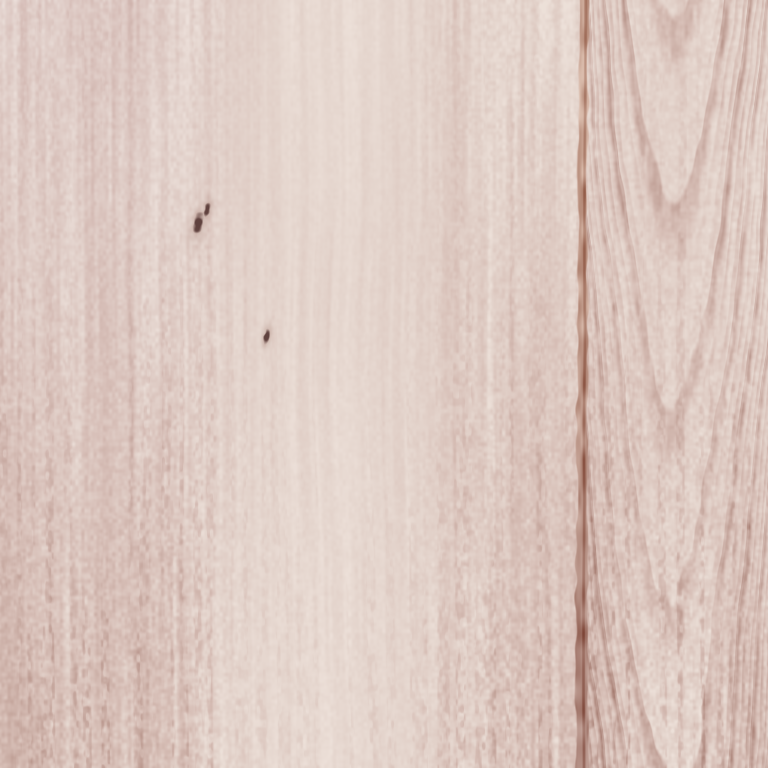
A WebGL 2 fragment shader for this texture:

```glsl
#version 300 es
precision highp float;
// Two pale, pinkish planks with upright grain, split by a narrow brown seam.
// The left one has straight fibres and small knots, the right one nested arches;
// all layers add up to one darkness value that is mapped to the wood colours.

#define LIGHT_WOOD vec3(0.897, 0.837, 0.806)
#define DARK_WOOD vec3(0.650, 0.505, 0.460)
#define KNOT_COLOR vec3(0.33, 0.21, 0.20)
#define SEAM_X 0.7575
#define SEAM_HALF 0.0068
#define ARCH_X 0.877
#define ARCH_STEEPNESS 38.0
#define ARCH_SPACING 0.25
#define STREAK_CONTRAST 0.19
#define PORE_CONTRAST 0.36
#define GRAIN_CONTRAST 0.19

uniform vec2 u_resolution;
out vec4 fragColor;

float hash(vec2 p) {
    return fract(sin(dot(p, vec2(127.1, 311.7))) * 43758.5453);
}

float noise(vec2 p) {
    vec2 i = floor(p), f = fract(p);
    f = f * f * (3.0 - 2.0 * f);
    float low = mix(hash(i), hash(i + vec2(1, 0)), f.x);
    float high = mix(hash(i + vec2(0, 1)), hash(i + vec2(1, 1)), f.x);
    return mix(low, high, f.y);
}

// Signed noise, about -0.5 to 0.5
float wave(vec2 p) { return noise(p) - 0.5; }

// Long fibres at three widths
float streaks(vec2 p) {
    return wave(p * vec2(34.0, 0.9)) * 0.55
         + wave(p * vec2(105.0, 1.8) + 17.0) * 0.9
         + wave(p * vec2(215.0, 5.0) + 41.0) * 0.9;
}

// Short, thin dark dashes strung along the fibres
float pores(vec2 p) {
    float row = smoothstep(0.40, 0.85, noise(p * vec2(165.0, 2.0) + 73.0));
    float dash = smoothstep(0.30, 0.80, noise(p * vec2(250.0, 105.0) + 9.0));
    return row * dash;
}

// Broad tone of the left plank: rosy sides, pale middle, darker foot
float leftTone(vec2 p, float foot) {
    float leftSide = 1.0 - smoothstep(0.17, 0.36, p.x);
    float rightSide = smoothstep(0.50, 0.72, p.x);
    float corner = (1.0 - smoothstep(0.0, 0.10, p.x)) * foot;
    return -0.005 + leftSide * (0.12 + 0.17 * foot)
         + rightSide * (0.06 + 0.16 * foot) + 0.14 * corner;
}

// Growth rings of the right plank: arches that point down
float arches(vec2 p, float foot) {
    float dx = abs(p.x - ARCH_X + 0.012 * wave(vec2(p.y * 5.0, 3.0)));
    float level = p.y - ARCH_STEEPNESS * pow(dx, 1.8);
    level += 0.05 * wave(p * vec2(14.0, 4.0)) + 0.03 * wave(p * vec2(90.0, 24.0));
    float phase = level / ARCH_SPACING + 0.06;
    float ring = fract(phase);
    float line = smoothstep(0.50, 0.93, ring) * (1.0 - smoothstep(0.93, 1.0, ring));
    float thin = fract(phase * 3.0 + 0.3);
    float fine = smoothstep(0.2, 0.75, thin) * (1.0 - smoothstep(0.75, 1.0, thin));
    float strength = 0.5 + 0.6 * noise(vec2(floor(phase), p.y * 4.0))
                   + 0.9 * wave(p * vec2(170.0, 45.0));
    float flank = smoothstep(0.02, 0.09, dx);
    return strength * (0.36 * line + (0.05 + 0.16 * flank) * fine) + flank * (0.01 + 0.10 * foot);
}

// Small oval knots along a bent line, x: core, y: soft halo
vec2 knots(vec2 p) {
    vec2 mark = vec2(0.0);
    for (int k = 0; k < 3; k++) {
        float i = float(k), bend = i * (i - 1.0);
        vec2 centre = vec2(0.258 + 0.012 * i + 0.0325 * bend, 0.708 + 0.02 * i - 0.093 * bend);
        vec2 d = p - centre;
        d.x -= 0.18 * d.y;
        float size = k == 0 ? 1.0 : 0.66;
        float r = length(d / (size * vec2(0.0062, 0.0145))) + 0.5 * wave(p * 180.0);
        mark = max(mark, vec2(1.0 - smoothstep(0.4, 1.1, r), exp(-r * r * 0.45)));
    }
    return mark;
}

void main() {
    vec2 p = gl_FragCoord.xy / u_resolution;
    float foot = 1.0 - smoothstep(0.0, 0.8, p.y);
    float seamX = SEAM_X + 0.002 * p.y + 0.0012 * wave(vec2(p.y * 9.0, 5.0));
    float rightPlank = smoothstep(-0.002, 0.002, p.x - seamX);

    // Fibres drift a little, most of all in the pale middle
    float middle = exp(-pow((p.x - 0.44) / 0.08, 2.0));
    vec2 q = p + vec2((0.006 + 0.022 * middle) * wave(p * vec2(5.0, 4.0)), 0.0);

    float rough = 1.0 - 0.65 * smoothstep(0.22, 0.36, p.x) * (1.0 - smoothstep(0.50, 0.66, p.x));
    float tone = mix(leftTone(p, foot), 0.02 + 0.05 * foot + arches(p, foot), rightPlank);
    tone += STREAK_CONTRAST * (0.25 + 0.75 * rough) * mix(1.0, 0.4, rightPlank) * streaks(q);
    tone += PORE_CONTRAST * rough * (0.20 + 0.65 * foot) * (pores(q) - 0.06);
    float grain = wave(p * vec2(250.0, 140.0)) + 0.6 * wave(p * vec2(160.0, 230.0) + 31.0);
    tone += GRAIN_CONTRAST * rough * (0.7 + 0.5 * foot) * grain;
    tone += 0.06 * wave(p * vec2(7.0, 3.0));

    // Seam: warm and narrow above, dark and mottled below, with a soft shadow
    float away = p.x - seamX;
    float ragged = SEAM_HALF * (0.85 + 0.35 * foot + 0.6 * wave(p * vec2(60.0, 45.0)));
    float seam = 1.0 - smoothstep(ragged - 0.0015, ragged + 0.0015, abs(away));
    float crack = 1.0 - smoothstep(0.0005, 0.0030, abs(away - 0.0025));
    float seamTone = 0.58 + 0.40 * foot + 0.45 * crack + 0.8 * wave(p * vec2(150.0, 40.0));
    tone += 0.20 * foot * exp(-abs(away) / 0.012);
    tone = mix(tone, seamTone, seam);

    // Rosy tint in the darker parts, cooler at the upper left
    vec3 color = LIGHT_WOOD + (DARK_WOOD - LIGHT_WOOD) * max(tone, -0.12);
    color.b += 0.010 * (1.0 - smoothstep(0.15, 0.4, p.x)) * p.y;
    color += vec3(0.008, -0.006, -0.004) * clamp(tone * 4.0, 0.0, 1.0);
    color += vec3(0.02, 0.0, -0.03) * seam * (1.0 - foot);
    vec2 knot = knots(p);
    color = mix(color, DARK_WOOD, 0.45 * knot.y);
    color = mix(color, KNOT_COLOR, 0.9 * knot.x);
    fragColor = vec4(clamp(color, 0.0, 1.0), 1.0);
}
```
